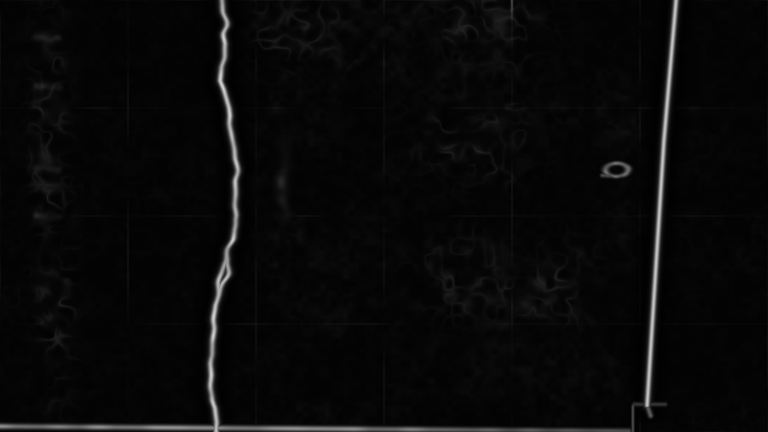
This texture map is drawn by a Shadertoy shader. Its source:

```glsl
const vec2 TILES = vec2(6.0, 4.0);
const float BASE_LEVEL = 0.010;
const float CLOUD_LEVEL = 0.028;
const float WISP_LEVEL = 0.15;
const float SEAM_LEVEL = 0.075;
const float CRACK_LEVEL = 0.66;
const float CRACK_WIDTH = 0.0062;
const float JOINT_LEVEL = 0.66;
const float JOINT_WIDTH = 0.0056;
const float SILL_LEVEL = 0.50;
const float SILL_WIDTH = 0.0065;
const float RING_LEVEL = 0.40;
const vec2 RING_CENTER = vec2(1.428, 0.607);
const vec2 RING_RADII = vec2(0.026, 0.015);
const vec2 JOINT_TOP = vec2(1.566, 1.01);
const vec2 JOINT_KNEE = vec2(1.537, 0.676);
const vec2 JOINT_FOOT = vec2(1.498, 0.062);

// Crack position at even heights, bottom to top
const float CRACK_X[17] = float[17](
    0.502, 0.493, 0.491, 0.491, 0.497, 0.504, 0.518, 0.533, 0.548,
    0.549, 0.549, 0.538, 0.530, 0.512, 0.517, 0.523, 0.514);

// Stained areas: center, radii
const vec4 STAINS[7] = vec4[7](
    vec4(0.115, 0.68, 0.045, 0.28), vec4(0.13, 0.30, 0.05, 0.22),
    vec4(1.09, 0.36, 0.12, 0.10), vec4(1.09, 0.68, 0.14, 0.10),
    vec4(1.13, 0.95, 0.13, 0.10), vec4(1.28, 0.34, 0.10, 0.10),
    vec4(0.70, 0.92, 0.12, 0.09));

const float RUNG_Y[4] = float[4](0.914, 0.802, 0.611, 0.501);

float hash(vec2 p) {
    return fract(sin(dot(p, vec2(127.1, 311.7))) * 43758.5453);
}

float noise(vec2 p) {
    vec2 i = floor(p), f = fract(p);
    f = f * f * (3.0 - 2.0 * f);
    return mix(mix(hash(i), hash(i + vec2(1, 0)), f.x),
               mix(hash(i + vec2(0, 1)), hash(i + vec2(1, 1)), f.x), f.y);
}

float glow(float d, float width) {
    return exp(-d * d / (width * width));
}

float segment(vec2 p, vec2 a, vec2 b) {
    vec2 ab = b - a;
    return length(p - a - ab * clamp(dot(p - a, ab) / dot(ab, ab), 0.0, 1.0));
}

float crackDistance(vec2 p) {
    float t = clamp(p.y, 0.0, 0.9999) * 16.0;
    int i = int(t);
    float x = mix(CRACK_X[i], CRACK_X[i + 1], fract(t));
    x += 0.010 * (noise(vec2(p.y * 38.0, 4.0)) - 0.5);
    return p.x - x;
}

float wisps(vec2 p) {
    vec2 warp = vec2(noise(p * 35.0), noise(p * 35.0 + 19.0)) * 0.02;
    float ridge = 1.0 - abs(2.0 * noise((p + warp) * 42.0) - 1.0);
    return pow(ridge, 3.0) * noise(p * 28.0 + 7.0);
}

float surface(vec2 p) {
    float mottle = noise(p * 36.0) * noise(p * 75.0 + 3.0);
    float broad = smoothstep(0.2, 0.85, noise(p * 7.0 + 11.0));
    float panel = smoothstep(0.55, 0.65, p.x) * (1.0 - smoothstep(1.45, 1.5, p.x));
    float level = BASE_LEVEL + CLOUD_LEVEL * mottle * (0.6 + 0.9 * broad * panel);
    float stain = 0.12 * broad;
    for (int i = 0; i < 7; i++) {
        vec2 q = (p - STAINS[i].xy) / STAINS[i].zw;
        stain = max(stain, exp(-dot(q, q)));
    }
    level += WISP_LEVEL * stain * wisps(p);
    // Ladder-like marks on the left
    for (int i = 0; i < 4; i++) {
        float d = segment(p, vec2(0.085, RUNG_Y[i]), vec2(0.135, RUNG_Y[i] - 0.004));
        level += 0.12 * glow(d, 0.009) * noise(p * 60.0);
    }
    // Pale vertical smear
    float smearX = 0.657 + 0.012 * (noise(vec2(p.y * 24.0, 2.0)) - 0.5);
    float smear = glow(p.x - smearX, 0.013) * glow(p.y - 0.575, 0.065);
    return level + 0.16 * smear * (0.3 + 0.7 * noise(p * 45.0));
}

float seams(vec2 uv, vec2 p) {
    vec2 grid = uv * TILES;
    vec2 d = abs(fract(grid + 0.5) - 0.5) / TILES * vec2(iResolution.x / iResolution.y, 1.0);
    float vertical = glow(d.x, 0.0017) * pow(noise(vec2(floor(grid.x + 0.5) * 9.0, p.y * 14.0)), 1.5);
    float horizontal = glow(d.y, 0.0017) * pow(noise(vec2(p.x * 14.0, floor(grid.y + 0.5) * 7.0)), 2.0);
    float topEdge = glow(p.x - 1.185, 0.003) * smoothstep(0.94, 1.0, p.y);
    return SEAM_LEVEL * (vertical + 0.8 * horizontal) + 0.22 * topEdge;
}

void mainImage(out vec4 fragColor, in vec2 fragCoord) {
    vec2 uv = fragCoord / iResolution.xy;
    vec2 p = fragCoord / iResolution.y;
    float crackD = crackDistance(p);
    float jointD = min(segment(p, JOINT_TOP, JOINT_KNEE), segment(p, JOINT_KNEE, JOINT_FOOT));
    float sillD = p.y - mix(0.013, 0.002, p.x / 1.465);

    // Background, cleared beside the strong lines
    float clear = smoothstep(0.015, 0.06, min(abs(crackD), jointD));
    float level = (surface(p) + seams(uv, p)) * mix(0.25, 1.0, clear);

    // Jagged crack, splitting briefly into two strands
    float split = 0.009 * glow(p.y - 0.363, 0.025);
    float strand = abs(abs(crackD) - split);
    float grain = 0.75 + 0.35 * noise(vec2(p.y * 45.0, 8.0));
    level = max(level, CRACK_LEVEL * grain * glow(strand, CRACK_WIDTH) + 0.10 * glow(strand, 0.013));

    // Slanted joint and its small foot
    level = max(level, JOINT_LEVEL * glow(jointD, JOINT_WIDTH) + 0.10 * glow(jointD, 0.012));
    float tail = segment(p, JOINT_FOOT, vec2(1.506, 0.038));
    float bar = segment(p, vec2(1.468, 0.064), vec2(1.540, 0.064));
    float post = segment(p, vec2(1.465, 0.060), vec2(1.465, 0.0));
    level = max(level, 0.35 * glow(tail, 0.006));
    level = max(level, 0.20 * glow(bar, 0.005));
    level = max(level, 0.28 * glow(post, 0.0035));

    // Bottom sill, fading to the right
    float sillFade = mix(1.0, 0.65, smoothstep(0.8, 1.2, p.x)) * (1.0 - smoothstep(1.455, 1.47, p.x));
    float sillGrain = 0.8 + 0.35 * noise(vec2(p.x * 22.0, 5.0));
    level = max(level, SILL_LEVEL * sillFade * sillGrain * glow(sillD, SILL_WIDTH));

    // Small ring with a trailing left lip
    vec2 q = (p - RING_CENTER) / RING_RADII;
    float ringD = (length(q) - 1.0) * RING_RADII.y;
    float ringGrain = 0.7 + 0.5 * noise(p * 80.0);
    float lip = segment(p, vec2(1.394, 0.594), vec2(1.412, 0.593));
    level = max(level, RING_LEVEL * ringGrain * glow(ringD, 0.0048));
    level = max(level, 0.28 * glow(lip, 0.005));

    fragColor = vec4(vec3(level), 1.0);
}
```
